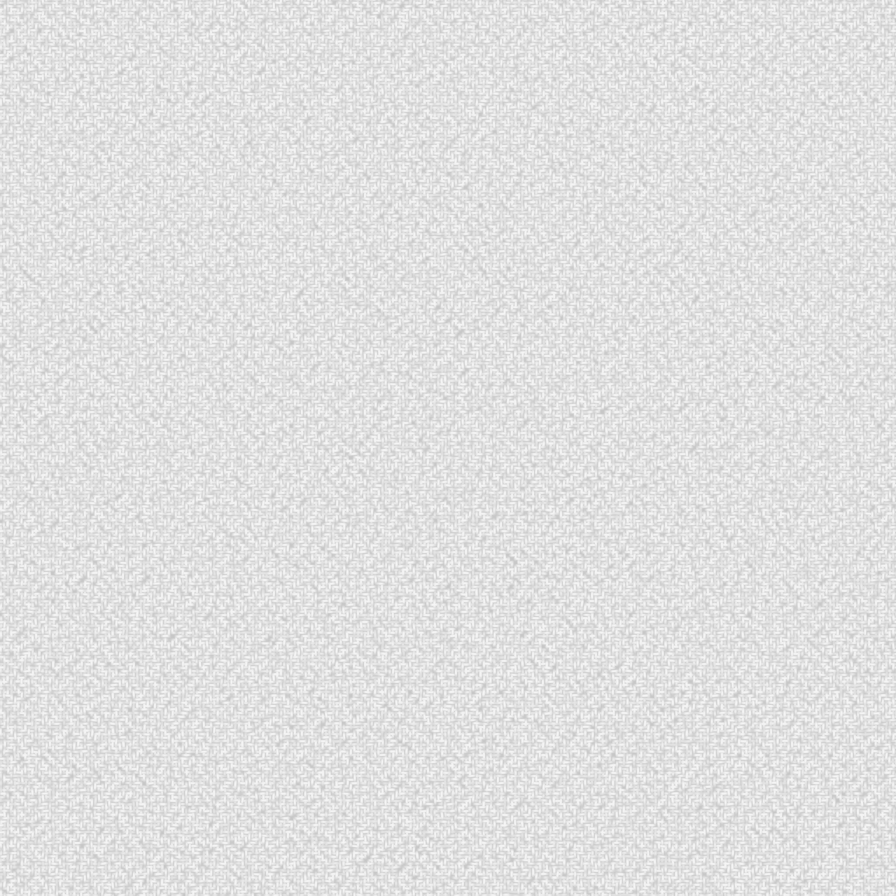
Write a Shadertoy shader that draws this texture.

```glsl
// Pale grey woven cloth: fine horizontal and vertical threads on a darker ground.
// Gradient noise along each thread breaks it into short, soft light dashes;
// the brighter of the two thread directions shows at every point.

vec2 gradientAt(vec2 cell) {
    uvec2 q = uvec2(ivec2(cell) + 32768);
    uint h = q.x * 1597334677u ^ q.y * 3812015801u;
    h = (h ^ (h >> 15)) * 2246822519u;
    h ^= h >> 13;
    float angle = 6.28319 * float(h & 65535u) / 65536.0;
    return vec2(cos(angle), sin(angle));
}

float gradientNoise(vec2 p) {
    vec2 i = floor(p), f = p - i;
    vec2 u = f * f * f * (f * (f * 6.0 - 15.0) + 10.0);
    vec2 e = vec2(1.0, 0.0);
    float bottom = mix(dot(gradientAt(i), f), dot(gradientAt(i + e.xy), f - e.xy), u.x);
    float top = mix(dot(gradientAt(i + e.yx), f - e.yx), dot(gradientAt(i + e.xx), f - e.xx), u.x);
    return mix(bottom, top, u.y);
}

// Light of one thread set: "along" runs with the thread, "across" counts threads.
float threadLight(float along, float across, float seed) {
    float row = floor(across);
    float offCentre = abs(across - row - 0.5);

    // Whole-number rows keep the dashes balanced; the shift staggers them.
    float stagger = row * 0.618;
    float dash = gradientNoise(vec2(along * 0.5 + stagger, row * 17.0 + seed));
    float raised = smoothstep(-0.42, 0.32, dash);
    float profile = 1.0 - smoothstep(0.1, 0.63, offCentre);
    return raised * profile;
}

float weave(vec2 uv) {
    // Threads wander slightly from a regular grid of 256 per canvas.
    vec2 wander = vec2(gradientNoise(uv * 90.0), gradientNoise(uv * 90.0 + 91.7));
    vec2 p = uv * 256.0 + 0.25 + 0.3 * wander;

    float weft = threadLight(p.x, p.y, 3.0);
    float warp = threadLight(p.y, p.x, 9211.0);
    return max(weft, warp);
}

void mainImage(out vec4 fragColor, in vec2 fragCoord) {
    // Average four samples per pixel to soften the thread edges.
    float light = 0.0;
    for (int k = 0; k < 4; k++) {
        vec2 offset = vec2(k & 1, k >> 1) * 0.5 - 0.25;
        light += 0.25 * weave((fragCoord + offset) / iResolution.y);
    }

    vec3 ground = vec3(0.78);
    vec3 thread = vec3(0.96);
    fragColor = vec4(mix(ground, thread, light), 1.0);
}
```
